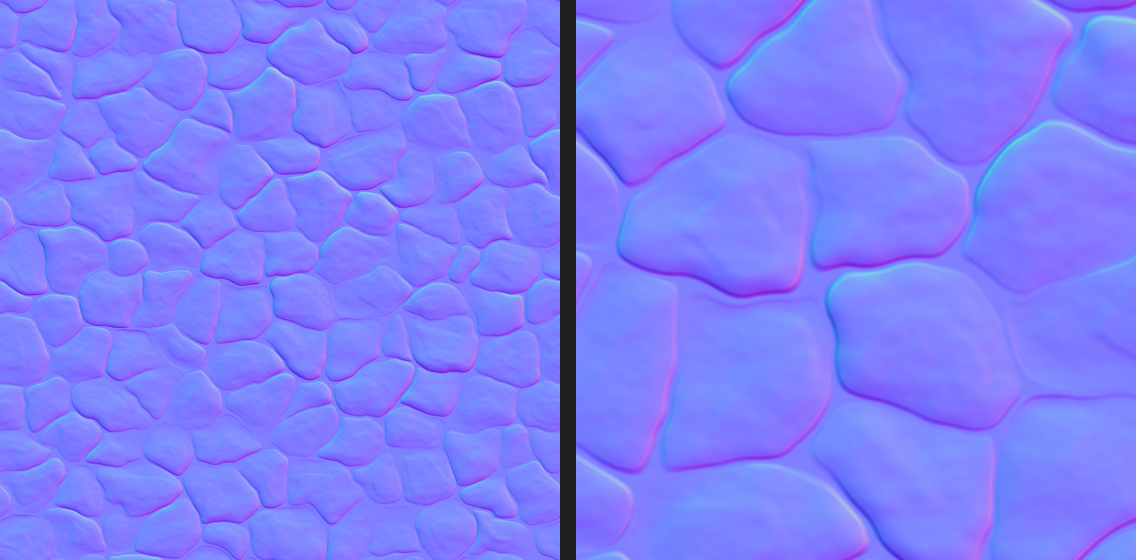
Left, the full canvas; right, a detail of the centre.
Write a Shadertoy shader that draws this texture map.

```glsl
// Tileable normal map of a rough fieldstone wall with narrow soft joints.

const vec2  GRID         = vec2(10.0, 12.0); // stones per tile, whole numbers
const float JITTER       = 0.76;   // scatter of the stone centres
const float SIZE_SPREAD  = 0.36;   // difference between large and small stones
const float OUTLINE_WARP = 0.30;   // waviness of the outlines, in cells
const float OUTLINE_CHIP = 0.07;   // small nicks in the outlines, in cells
const float CORNER_ROUND = 0.055;  // softening of the corners, in cells
const float JOINT        = 0.045;  // soft start of the rim, in cells
const float BEVEL        = 0.27;   // width of the rounded rim, in cells
const float RISE         = 0.0021; // stone height, in canvas units
const float DOME         = 0.0012; // extra swelling towards the middle
const vec2  TILT         = vec2(0.08, 0.11);  // random slope of the stone faces
const vec2  MEAN_TILT    = vec2(0.0, -0.018); // faces lean slightly upwards
const float BUMPS        = 0.0050; // height of the surface roughness
const float LEDGE        = 0.0006; // height of the worn inner steps
const float GRAIN        = 0.00013; // fine grit on stones and joints
const vec2  RELIEF       = vec2(0.8, 1.0); // strength of the slopes
const float STEP         = 0.0014; // sampling distance for the slope

float hash(vec2 p) {
    return fract(sin(dot(p, vec2(127.1, 311.7))) * 43758.5453);
}

vec2 hash2(vec2 p) {
    return vec2(hash(p + 17.3), hash(p + 71.9));
}

// Value noise that wraps after one canvas.
float noise(vec2 uv, vec2 period, float seed) {
    vec2 p = uv * period, i = floor(p), f = p - i;
    f = f * f * f * (f * (f * 6.0 - 15.0) + 10.0);
    vec2 a = mod(i, period) + seed, b = mod(i + 1.0, period) + seed;
    return mix(mix(hash(a), hash(vec2(b.x, a.y)), f.x),
               mix(hash(vec2(a.x, b.y)), hash(b), f.x), f.y);
}

vec2 noise2(vec2 uv, float period, float seed) {
    return vec2(noise(uv, vec2(period), seed), noise(uv, vec2(period), seed + 40.0));
}

float fbm(vec2 uv) {
    float sum = 0.0, amp = 0.55;
    vec2 period = vec2(13.0, 17.0);
    for (int i = 0; i < 4; i++) {
        sum += amp * noise(uv, period, float(i) * 13.0);
        amp *= 0.44;
        period *= 2.0;
    }
    return sum;
}

// Stone centre in xy, size weight in z.
vec3 stoneSite(vec2 cell) {
    vec2 id = mod(cell, GRID);
    float stagger = 0.5 * mod(id.y, 2.0) - 0.25;
    vec2 centre = cell + 0.5 + JITTER * (hash2(id) - 0.5) + vec2(stagger, 0.0);
    return vec3(centre, SIZE_SPREAD * hash(id + 5.7));
}

float wallHeight(vec2 uv) {
    vec2 p = uv * GRID + OUTLINE_WARP * (noise2(uv, 18.0, 40.0) - 0.5)
                       + OUTLINE_CHIP * (noise2(uv, 47.0, 130.0) - 0.5);
    vec2 base = floor(p);

    // Owning stone: smallest weighted squared distance.
    float best = 1e5;
    vec2 owner = base;
    vec3 own = vec3(0.0);
    for (int y = -2; y <= 2; y++)
    for (int x = -2; x <= 2; x++) {
        vec2 cell = base + vec2(x, y);
        vec3 s = stoneSite(cell);
        float power = dot(p - s.xy, p - s.xy) - s.z;
        if (power < best) { best = power; owner = cell; own = s; }
    }

    // Smooth minimum of the distances to all its borders.
    float sum = 1e-9;
    for (int y = -2; y <= 2; y++)
    for (int x = -2; x <= 2; x++) {
        vec2 cell = base + vec2(x, y);
        if (cell == owner) continue;
        vec3 s = stoneSite(cell);
        float power = dot(p - s.xy, p - s.xy) - s.z;
        float border = (power - best) / (2.0 * max(length(s.xy - own.xy), 0.1));
        sum += exp(-border / CORNER_ROUND);
    }
    float edge = -CORNER_ROUND * log(sum);

    // Tilted, swelling and bumpy face with a worn step inside the outline.
    vec2 id = mod(owner, GRID);
    vec2 tilt = MEAN_TILT + TILT * (hash2(id + 31.0) - 0.5);
    float face = RISE * mix(0.7, 1.3, hash(id + 9.1));
    face += dot(tilt, (p - own.xy) / GRID);
    face += DOME * smoothstep(0.0, 0.5, edge);
    face += BUMPS * (fbm(uv) - 0.45);
    float stepLine = 0.02 + 0.42 * noise(uv, vec2(16.0), 210.0);
    face += LEDGE * smoothstep(0.0, 0.13, edge - stepLine);

    // Rim that is steep at the joint and flattens inwards.
    float inset = 1.0 - clamp(edge / BEVEL, 0.0, 1.0);
    float rim = smoothstep(0.0, JOINT, edge) * (1.0 - inset * inset * inset);
    return rim * face + GRAIN * noise(uv, vec2(150.0), 7.0);
}

void mainImage(out vec4 fragColor, in vec2 fragCoord) {
    vec2 uv = fragCoord / iResolution.xy;

    // Slope of the height field, packed as a tangent-space normal.
    float h = wallHeight(uv);
    vec2 slope = vec2(wallHeight(uv + vec2(STEP, 0.0)) - h,
                      wallHeight(uv + vec2(0.0, STEP)) - h) / STEP;
    vec3 normal = normalize(vec3(-slope * RELIEF, 1.0));
    fragColor = vec4(0.5 + 0.5 * normal, 1.0);
}
```
